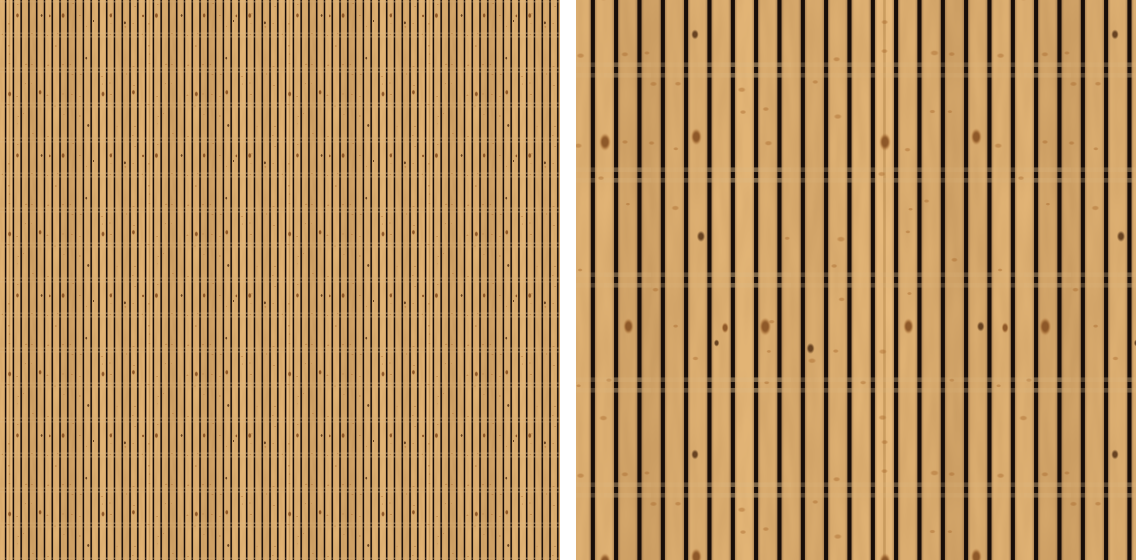
Left, the full canvas; right, a detail of the centre.
Write a WebGL 1 fragment shader that draws this texture.

```glsl
precision highp float;

uniform vec2 u_resolution;

const float SLATS = 72.0;
const float BANDS = 16.0;
const float TILES = 4.0;
const float GAP_PHASE = 0.28;
const float GAP_HALF = 0.088;

const vec3 LIGHT_WOOD = vec3(0.885, 0.705, 0.46);
const vec3 DARK_WOOD = vec3(0.795, 0.615, 0.385);
const vec3 EDGE_WOOD = vec3(0.60, 0.45, 0.29);
const vec3 GAP_COLOR = vec3(0.09, 0.05, 0.035);
const vec3 KNOT_COLOR = vec3(0.47, 0.27, 0.11);
const vec3 SPECK_COLOR = vec3(0.66, 0.41, 0.17);
const vec3 BAND_COLOR = vec3(0.86, 0.73, 0.53);

float hash(vec2 p) {
  return fract(sin(dot(p, vec2(127.1, 311.7))) * 43758.5);
}

vec2 gradient(vec2 cell, vec2 period) {
  float angle = 6.2832 * hash(mod(cell, period) + 0.5);
  return vec2(cos(angle), sin(angle));
}

// Gradient noise that wraps after a whole number of cells
float noise(vec2 p, vec2 period) {
  vec2 i = floor(p);
  vec2 f = p - i;
  vec2 s = f * f * f * (f * (f * 6.0 - 15.0) + 10.0);
  vec2 e = vec2(1.0, 0.0);
  float a = dot(gradient(i, period), f);
  float b = dot(gradient(i + e.xy, period), f - e.xy);
  float c = dot(gradient(i + e.yx, period), f - e.yx);
  float d = dot(gradient(i + e.xx, period), f - e.xx);
  return mix(mix(a, b, s.x), mix(c, d, s.x), s.y);
}

// Soft oval marks, at most one per cell of a slat
float marks(float slat, float across, float y, vec2 period, float chance, vec2 radius, float seed) {
  float rows = period.y * TILES;
  float row = floor(y * rows);
  vec2 id = mod(vec2(slat, row), period) + seed;
  float present = step(hash(id), chance);
  vec2 center = vec2(mix(0.3, 0.7, hash(id + 3.7)), mix(0.3, 0.7, hash(id + 8.3)));
  vec2 offset = (vec2(across, fract(y * rows)) - center) / vec2(SLATS, rows);
  float size = mix(0.6, 1.15, hash(id + 5.9));
  return present * (1.0 - smoothstep(0.35, 1.0, length(offset / radius) / size));
}

// Two thin rows centred on every band
float doubleBand(float y, float softness) {
  float d = abs(fract(y * BANDS + 0.5) - 0.5);
  return 1.0 - smoothstep(0.022 - softness, 0.022 + softness, abs(d - 0.05));
}

float slatTone(float slat) {
  float wave = 0.5 + 0.5 * cos(6.2832 * (slat - 3.3) / 6.0);
  return 0.5 * wave + 0.45 * hash(vec2(mod(slat, 18.0), 4.3));
}

void main() {
  vec2 uv = gl_FragCoord.xy / u_resolution;
  float x = uv.x * SLATS + GAP_PHASE;
  float slat = mod(floor(x), SLATS);
  float across = fract(x);
  float edge = min(across, 1.0 - across);
  float softX = 0.55 * SLATS / u_resolution.x;
  float softY = 0.55 * BANDS / u_resolution.y;

  // Wood tone and lengthwise grain
  float fine = noise(uv * vec2(216.0, 32.0), vec2(54.0, 8.0));
  float broad = noise(uv * vec2(72.0, 12.0), vec2(18.0, 3.0));
  float tone = slatTone(slat) + 0.3 * fine + 0.22 * broad;
  vec3 color = mix(LIGHT_WOOD, DARK_WOOD, clamp(tone, 0.0, 1.0));

  // One split, paler slat in every group of eighteen
  float split = 1.0 - step(0.5, abs(mod(slat, 18.0) - 1.0));
  float seam = 1.0 - smoothstep(0.03, 0.03 + 2.0 * softX, abs(across - 0.5));
  color += split * (0.035 - 0.1 * seam);

  // Specks, knots and their dark cores
  float speck = marks(slat, across, uv.y, vec2(18.0, 14.0), 0.2, vec2(0.0026, 0.0017), 21.0);
  float knot = marks(slat, across, uv.y, vec2(12.0, 4.0), 0.13, vec2(0.0036, 0.0055), 47.0);
  float core = marks(slat, across, uv.y, vec2(18.0, 4.0), 0.07, vec2(0.0024, 0.0032), 73.0);
  color = mix(color, SPECK_COLOR, 0.45 * speck);
  color = mix(color, SPECK_COLOR, 0.7 * knot);
  color = mix(color, KNOT_COLOR, 0.65 * knot * knot);
  color = mix(color, KNOT_COLOR * 0.7, 0.85 * core);

  // Shaded slat edges and dark gaps
  float shade = 1.0 - smoothstep(GAP_HALF, GAP_HALF + 0.13, edge);
  color = mix(color, EDGE_WOOD, 0.55 * shade);
  float gap = 1.0 - smoothstep(GAP_HALF - softX, GAP_HALF + softX, edge);
  color = mix(color, GAP_COLOR, gap);

  // Worn pale cross bands, clearest where they bridge a gap
  float nearestGap = mod(floor(x + 0.5), SLATS);
  float wear = mix(0.3, 1.0, hash(vec2(mod(nearestGap, 18.0), 9.1)));
  float band = doubleBand(uv.y, softY) * wear * mix(0.3, 0.55, gap);
  color = mix(color, BAND_COLOR, band);

  gl_FragColor = vec4(color, 1.0);
}
```
